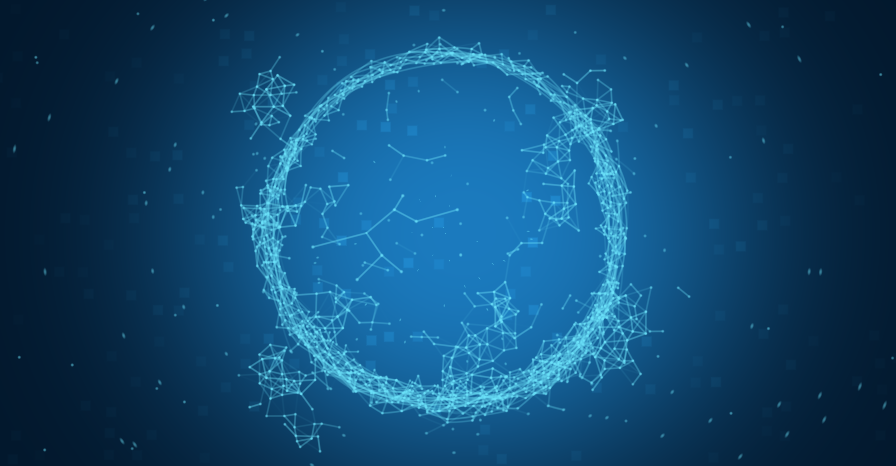
Reproduce this background procedurally as a Shadertoy shader.

```glsl
#define DEEP vec3(0.008, 0.09, 0.17)
#define BLUE vec3(0.105, 0.48, 0.745)
#define CYAN vec3(0.42, 0.89, 0.98)
#define GLOW_CENTER vec2(0.035, 0.0)
#define GLOW_SIZE 0.62
#define RING_CENTER vec2(-0.008, 0.006)
#define RING_RADIUS 0.373
#define LINE_WIDTH 0.0012
#define DOT_SIZE 0.0032
#define RING_LAYERS 5
#define TAU 6.28318

float hash(vec2 p) {
    return fract(sin(dot(p, vec2(127.1, 311.7))) * 43758.5453);
}

float segmentDistance(vec2 p, vec2 a, vec2 b) {
    vec2 ab = b - a;
    return length(p - a - ab * clamp(dot(p - a, ab) / dot(ab, ab), 0.0, 1.0));
}

float stroke(float d, float width) {
    return 1.0 - smoothstep(0.0, width + 1.0 / iResolution.y, d);
}

// A line with a dot at its far end
float link(vec2 p, vec2 a, vec2 b) {
    return 0.6 * stroke(segmentDistance(p, a, b), LINE_WIDTH)
         + stroke(length(p - b), DOT_SIZE);
}

float blob(vec2 p, float x, float y, float size) {
    vec2 d = (p - vec2(x, y)) / size;
    return exp(-dot(d, d));
}

// Chance of a node in the loose clusters around and inside the ring
float clusterDensity(vec2 p) {
    float outer = blob(p, -0.39, 0.27, 0.06) + blob(p, -0.40, 0.04, 0.055)
                + blob(p, -0.36, -0.31, 0.07) + blob(p, -0.30, -0.42, 0.04)
                + blob(p, 0.31, 0.25, 0.07) + blob(p, 0.38, -0.16, 0.06)
                + blob(p, 0.35, -0.27, 0.055);
    float inner = blob(p, -0.27, 0.08, 0.05) + blob(p, -0.22, -0.15, 0.06)
                + blob(p, 0.12, -0.19, 0.075) + blob(p, 0.03, -0.30, 0.08)
                + blob(p, 0.22, 0.06, 0.07) + blob(p, 0.22, 0.16, 0.05);
    float scatter = 0.10 * (1.0 - smoothstep(0.34, 0.5, length(p)));
    return 1.3 * outer + 0.8 * inner + scatter;
}

// Chance of a node in the band; p is (arc length, offset from the radius)
float bandDensity(vec2 p) {
    float angle = p.x / RING_RADIUS;
    float width = 0.025 - 0.009 * sin(angle) + 0.004 * sin(angle * 5.0);
    float offset = p.y + 0.007 * sin(angle * 3.0 + 1.0);
    return 1.2 * exp(-offset * offset / (width * width));
}

// Jittered grid of nodes, joined to near neighbours
float plexus(vec2 p, vec2 cell, float period, float seed, bool onRing) {
    vec3 nodes[9];
    vec2 base = floor(p / cell);
    float ink = 0.0;
    for (int i = 0; i < 9; i++) {
        vec2 id = base + vec2(i % 3 - 1, i / 3 - 1);
        vec2 key = vec2(mod(id.x, period), id.y) + seed;
        vec2 jitter = vec2(hash(key), hash(key + 17.3));
        vec2 pos = (id + 0.08 + 0.84 * jitter) * cell;
        float chance = onRing ? bandDensity(pos) : clusterDensity(pos);
        nodes[i] = vec3(pos, step(hash(key + 41.7), chance));
        ink += 0.8 * nodes[i].z * stroke(length(p - pos), DOT_SIZE * 0.8);
    }
    for (int i = 0; i < 12; i++) {
        // Eight spokes from the middle, then four sides across the corners
        int a = i < 8 ? 4 : (i < 10 ? 1 : 7);
        int b = i < 8 ? (i < 4 ? i : i + 1) : (i % 2 == 0 ? 3 : 5);
        float reach = length((nodes[a].xy - nodes[b].xy) / cell);
        float strength = nodes[a].z * nodes[b].z * (1.0 - smoothstep(1.1, 1.8, reach));
        ink += 0.55 * strength * stroke(segmentDistance(p, nodes[a].xy, nodes[b].xy), LINE_WIDTH);
    }
    return ink;
}

// Faint squares scattered over the backdrop
float squares(vec2 p, float cell) {
    vec2 id = floor(p / cell);
    vec2 shift = (vec2(hash(id), hash(id + 5.1)) - 0.5) * 0.45;
    vec2 d = abs(fract(p / cell) - 0.5 - shift) * cell;
    float edge = 1.0 / iResolution.y;
    float shape = 1.0 - smoothstep(0.0105 - edge, 0.0105 + edge, max(d.x, d.y));
    return shape * step(0.78, hash(id + 9.4)) * (0.4 + 0.6 * hash(id + 2.7));
}

void mainImage(out vec4 fragColor, in vec2 fragCoord) {
    vec2 p = (fragCoord - 0.5 * iResolution.xy) / iResolution.y;

    // Backdrop glow
    float d = length((p - GLOW_CENTER) * vec2(1.0, 1.12));
    float glow = exp(-pow(d / GLOW_SIZE, 2.6));
    vec3 color = mix(DEEP, BLUE, glow);
    color += vec3(0.03, 0.10, 0.12) * squares(p, 0.05) * (0.15 + 0.6 * glow);

    // Ring of woven strands and networks
    float ink = 0.0;
    for (int i = 0; i < RING_LAYERS; i++) {
        float k = float(i);
        vec2 q = p - RING_CENTER - 0.007 * vec2(cos(k * 2.4), sin(k * 2.4));
        float angle = atan(q.y, q.x);
        vec2 polar = vec2(angle * RING_RADIUS, length(q) - RING_RADIUS);
        float count = 46.0 + 9.0 * k;
        vec2 cell = vec2(TAU * RING_RADIUS / count, 0.018 + 0.002 * k);
        ink += 0.8 * plexus(polar, cell, count, k * 13.7, true);
        float wave = 0.012 * sin(angle * (2.0 + k) + k * 1.9);
        ink += 0.35 * stroke(abs(polar.y - wave), LINE_WIDTH);
    }

    // Loose clusters
    ink += plexus(p, vec2(0.037), 1000.0, 71.0, false);
    ink += 0.8 * plexus(p + 0.003, vec2(0.028), 1000.0, 113.0, false);

    // Branching filament left of the middle
    vec2 fork = vec2(-0.175, 0.0), crest = vec2(-0.115, 0.05), bend = vec2(-0.142, -0.048);
    ink += link(p, fork, vec2(-0.29, -0.03)) + link(p, fork, crest);
    ink += link(p, crest, vec2(-0.068, 0.025)) + link(p, crest, vec2(-0.097, 0.08));
    ink += link(p, vec2(-0.068, 0.025), vec2(0.02, 0.05)) + link(p, fork, bend);
    ink += link(p, bend, vec2(-0.1, -0.083)) + link(p, bend, vec2(-0.195, -0.1));

    color = mix(color, CYAN, 1.0 - exp(-ink));
    fragColor = vec4(color, 1.0);
}
```
